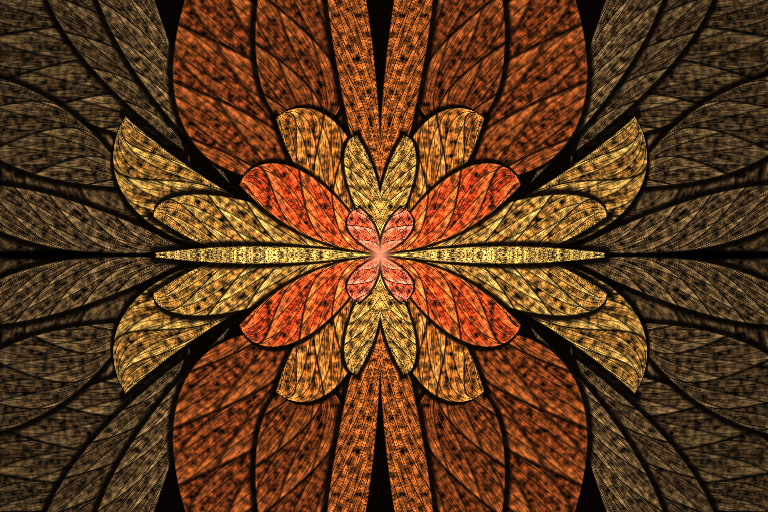
Write a Shadertoy shader that draws this background.

```glsl
const vec2 CENTRE = vec2(0.495, 0.502);
const float HALO = 0.015;        // dark gap around each petal
const float RIM_WIDTH = 0.012;
const float SWEEP = 0.45;        // how far the veins lean
const float GRAIN_SCALE = 80.0;
const vec3 NIGHT = vec3(0.025, 0.014, 0.008);
const vec3 CRIMSON = vec3(0.86, 0.23, 0.10);
const vec3 AMBER = vec3(0.66, 0.34, 0.12);
const vec3 RUST = vec3(0.46, 0.20, 0.08);
const vec3 COPPER = vec3(0.86, 0.44, 0.19);
const vec3 BRONZE = vec3(0.62, 0.39, 0.15);
const vec3 GOLD = vec3(1.0, 0.79, 0.39);
const vec3 FLAME = vec3(0.98, 0.64, 0.28);
const vec3 OLIVE = vec3(0.28, 0.20, 0.115);
const vec3 SAND = vec3(0.66, 0.51, 0.31);
const vec3 CORE = vec3(1.0, 0.58, 0.45);

vec2 gradientAt(vec2 cell) {
    float a = 6.2832 * fract(sin(dot(cell, vec2(127.1, 311.7))) * 4375.85);
    return vec2(cos(a), sin(a));
}

float gradientNoise(vec2 p) {
    vec2 i = floor(p), f = fract(p), u = f * f * (3.0 - 2.0 * f);
    vec2 e = vec2(1.0, 0.0);
    float low = mix(dot(gradientAt(i), f), dot(gradientAt(i + e), f - e), u.x);
    float high = mix(dot(gradientAt(i + e.yx), f - e.yx),
                     dot(gradientAt(i + 1.0), f - 1.0), u.x);
    return mix(low, high, u.y);
}

// Nested feather cells: x is the ink (0 in the gaps), y the bright rim.
vec2 veins(vec2 uv, float ribs) {
    float ink = 1.0, rim = 0.0, weight = 1.0;
    for (int level = 0; level < 4; level++) {
        float c = fract(uv.x * ribs - SWEEP * abs(ribs) * sqrt(uv.y));
        float gapWidth = 0.06 + 0.04 * float(level);
        ink *= mix(1.0, smoothstep(0.0, gapWidth, min(c, 1.0 - c)), 0.9 * weight);
        rim += 0.6 * weight * smoothstep(0.55, 0.92, c);
        weight *= 0.75;
        uv = vec2(uv.y, c);
        ribs = 3.0;
    }
    return vec2(ink, min(rim, 1.0));
}

// Curved petal from base to tip; bulge holds the right and left edge offsets.
void petal(inout vec3 col, vec2 p, float grain, vec2 base, vec2 tip, vec2 bulge,
           float ribs, vec3 body, vec3 rimColor) {
    vec2 axis = tip - base;
    float len = length(axis);
    vec2 dir = axis / len;
    float t = dot(p - base, dir) / len;
    float s = dot(p - base, vec2(-dir.y, dir.x)) / len;
    float k = clamp(t, 0.0, 1.0);

    // The fuller edge is blunt near the tip, the flatter one a plain arc
    float blunt = 2.46 * k * pow(1.0 - k, 0.45), arc = 4.0 * k * (1.0 - k);
    vec2 full = step(abs(bulge.yx), abs(bulge));
    vec2 edge = bulge * mix(vec2(arc), vec2(blunt), full);
    float inside = len * min(min(s - edge.x, edge.y - s), min(t, 1.0 - t));

    float v = clamp((s - edge.x) / max(edge.y - edge.x, 0.001), 0.0, 1.0);
    if (abs(bulge.x) > abs(bulge.y)) v = 1.0 - v;
    vec2 vein = veins(vec2(k, v), ribs);
    float rim = max(vein.y, 0.85 * smoothstep(RIM_WIDTH, 0.0, inside));
    vec3 fill = mix(body * (0.82 + 1.4 * grain), rimColor * (0.95 + 0.6 * grain), rim);
    fill *= mix(0.12, 1.0, vein.x);

    float soft = 1.5 / iResolution.y;
    float halo = HALO * mix(0.25, 1.0, smoothstep(0.08, 0.32, length(p)));
    col = mix(col, NIGHT, 0.92 * smoothstep(-halo, -0.35 * halo, inside));
    col = mix(col, fill, smoothstep(0.0, soft + 0.001, inside));
}

void mainImage(out vec4 fragColor, in vec2 fragCoord) {
    // Four mirrored quadrants, in units of the canvas height
    vec2 p = abs(fragCoord - CENTRE * iResolution.xy) / iResolution.y;
    float r = length(p);
    float grain = gradientNoise(p * GRAIN_SCALE)
                + 0.5 * gradientNoise(p * GRAIN_SCALE * 2.1);
    vec3 col = NIGHT;

    // Outer olive fans
    petal(col, p, grain, vec2(0.36, 0.12), vec2(1.09, 0.51), vec2(-0.55, 0.55), 8.0, OLIVE, SAND * 0.75);
    petal(col, p, grain, vec2(0.40, 0.21), vec2(0.78, 0.56), vec2(-0.25, 0.15), 5.0, OLIVE, SAND * 0.8);
    petal(col, p, grain, vec2(0.38, 0.20), vec2(0.62, 0.66), vec2(-0.20, 0.05), 6.0, OLIVE, SAND * 0.85);
    petal(col, p, grain, vec2(0.48, 0.13), vec2(0.80, 0.36), vec2(-0.28, 0.12), 4.0, OLIVE, SAND * 0.8);
    petal(col, p, grain, vec2(0.38, 0.015), vec2(0.85, 0.10), vec2(-0.10, 0.12), 7.0, OLIVE, SAND);
    petal(col, p, grain, vec2(0.29, 0.135), vec2(0.50, 0.72), vec2(-0.20, -0.03), 8.0, OLIVE * 1.2, SAND);

    // Dark gap along the horizontal axis
    float gap = 0.010 * smoothstep(0.40, 0.62, p.x);
    col *= smoothstep(gap * 0.4, gap + 0.004, p.y);

    // Rust arches and the upright strips
    petal(col, p, grain, vec2(0.215, 0.82), vec2(0.215, 0.15), vec2(-0.285, 0.285), -6.0, RUST, COPPER * 0.85);
    petal(col, p, grain, vec2(0.14, 0.84), vec2(0.146, 0.245), vec2(-0.17, 0.17), -6.0, RUST * 0.9, COPPER * 0.85);
    petal(col, p, grain, vec2(0.0), vec2(0.078, 0.742), vec2(-0.07, 0.04), 11.0, AMBER, COPPER);

    // Golden ground and side petals
    petal(col, p, grain, vec2(0.0), vec2(0.16, 0.16), vec2(-0.5, 0.5), 5.0, AMBER, GOLD);
    petal(col, p, grain, vec2(0.0), vec2(0.498, 0.273), vec2(-0.29, -0.06), 6.0, BRONZE, GOLD * 0.9);
    petal(col, p, grain, vec2(0.0), vec2(0.445, 0.075), vec2(-0.12, 0.14), 6.0, BRONZE * 1.1, GOLD * 0.95);

    // Amber fans above
    petal(col, p, grain, vec2(0.0), vec2(0.205, 0.268), vec2(-0.10, 0.27), 5.0, AMBER, FLAME);
    petal(col, p, grain, vec2(0.0), vec2(0.045, 0.235), vec2(-0.16, 0.10), 6.0, BRONZE * 1.1, GOLD * 0.95);

    // Crimson heart petals and the bright beam
    petal(col, p, grain, vec2(0.0), vec2(0.277, 0.137), vec2(-0.10, 0.26), 4.0, CRIMSON, FLAME * vec3(1.0, 0.8, 0.8));
    petal(col, p, grain, vec2(0.0), vec2(0.040, 0.094), vec2(-0.38, 0.13), 3.0, CRIMSON * 1.1, CORE);
    petal(col, p, grain, vec2(0.0), vec2(0.44, 0.006), vec2(-0.06, 0.035), 12.0, GOLD * 0.8, GOLD);

    // Warm light from the core, falling off outwards
    col *= 1.0 + 0.5 * exp(-5.0 * r);
    col *= mix(1.0, 0.78, smoothstep(0.5, 0.9, r));
    col = mix(col, CORE, 0.9 * exp(-r * r * 2600.0));
    col += GOLD * 0.12 * exp(-r * 18.0);
    fragColor = vec4(clamp(col, 0.0, 1.0), 1.0);
}
```
